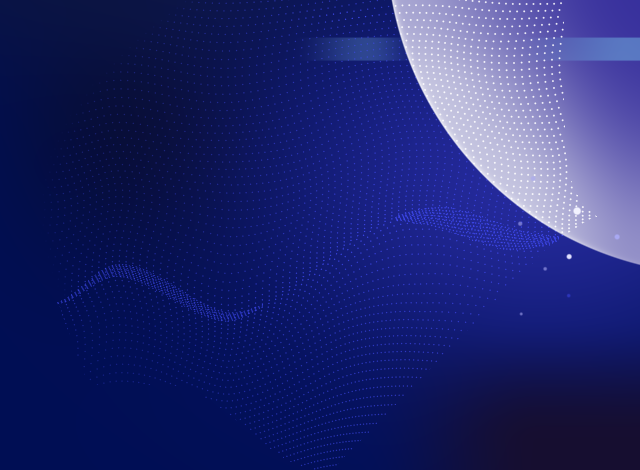
This background is drawn by a WebGL 2 fragment shader. Its source:

```glsl
#version 300 es
precision highp float;

uniform vec2 u_resolution;
out vec4 fragColor;

const vec3 NAVY = vec3(0.0, 0.055, 0.33);
const vec3 INK = vec3(0.02, 0.04, 0.17);
const vec3 SLATE = vec3(0.05, 0.085, 0.25);
const vec3 ROYAL = vec3(0.145, 0.165, 0.61);
const vec3 PLUM = vec3(0.09, 0.055, 0.18);
const vec3 VIOLET = vec3(0.21, 0.18, 0.61);
const vec3 PALE = vec3(0.80, 0.80, 0.89);
const vec3 ELECTRIC = vec3(0.25, 0.29, 0.95);
const vec3 LAVENDER = vec3(0.66, 0.66, 0.95);
const vec3 SKY = vec3(0.42, 0.64, 0.85);

float glow(vec2 p, vec2 center, vec2 radius) {
    vec2 d = (p - center) / radius;
    return exp(-dot(d, d));
}

float disc(vec2 p, vec2 center, float radius, float px) {
    return 1.0 - smoothstep(-px, px, length(p - center) - radius);
}

// Gradient noise
vec2 gradient(vec2 cell) {
    float a = 6.2832 * fract(sin(dot(cell, vec2(127.1, 311.7))) * 43758.5);
    return vec2(cos(a), sin(a));
}

float gradientNoise(vec2 p) {
    vec2 i = floor(p), f = fract(p);
    vec2 e = vec2(1.0, 0.0);
    vec2 w = f * f * f * (f * (f * 6.0 - 15.0) + 10.0);
    float low = mix(dot(gradient(i), f), dot(gradient(i + e), f - e), w.x);
    float high = mix(dot(gradient(i + e.yx), f - e.yx), dot(gradient(i + 1.0), f - 1.0), w.x);
    return mix(low, high, w.y);
}

// Height of the fold that divides the two sheets
float foldHeight(float x) {
    return 0.353 + 0.071 * smoothstep(0.11, 0.25, x) - 0.1 * smoothstep(0.25, 0.5, x)
        + 0.215 * smoothstep(0.47, 0.88, x) - 0.05 * smoothstep(0.91, 1.12, x)
        + 0.05 * smoothstep(1.17, 1.28, x);
}

// Round dots of even size on a warped lattice
float latticeDots(vec2 q, float radius, float px) {
    mat2 jacobian = mat2(dFdx(q), dFdy(q));
    float dist = length(inverse(jacobian) * (fract(q) - 0.5)) * px;
    return 1.0 - smoothstep(max(radius - 0.7 * px, 0.0), radius + 0.7 * px, dist);
}

vec2 sheetLattice(vec2 p, float d) {
    float away = smoothstep(0.02, 0.25, abs(d));
    float ripple = 0.03 * away * gradientNoise(p * 3.5);
    float shear = mix(-0.35, 0.97, smoothstep(0.15, 1.1, p.x));
    float column = p.x + shear * max(-d, 0.0) + 0.04 * away * sin(9.0 * p.y) + ripple;
    float row = p.y - mix(0.42, foldHeight(p.x), exp(-3.0 * abs(d))) + ripple;
    return vec2(column / 0.0145, row / 0.016 + 3.0 * d / (abs(d) + 0.03));
}

float sheetMask(vec2 p, float d) {
    float left = 0.08 + 1.5 * (p.y - 0.55) * (p.y - 0.55);
    float right = 1.2 + 0.07 * exp(-max(p.y - 0.54, 0.0) / 0.05);
    float upper = smoothstep(left, left + 0.05, p.x) * step(p.x, right);
    float bottom = 0.18 - 0.18 * smoothstep(0.36, 0.68, p.x);
    float lower = step(0.124 - 0.3 * d, p.x) * step(p.x, 0.707 + 0.97 * p.y) * step(bottom, p.y);
    return d > 0.0 ? upper : lower;
}

// Dense twisted strip following the fold between two x positions
float ribbon(vec2 p, float d, float start, float end, float width, float px) {
    float t = clamp((p.x - start) / (end - start), 0.0, 1.0);
    float halfWidth = width * (0.15 + 0.85 * sin(3.1416 * t));
    vec2 q = vec2((p.x + 0.4 * d) / 0.0075, d / halfWidth * 4.0 + 2.0 * sin(6.2832 * t));
    float inside = step(start, p.x) * step(p.x, end) * step(abs(d), halfWidth);
    return inside * latticeDots(q, 0.0013, px);
}

vec3 backdrop(vec2 p) {
    vec3 c = mix(NAVY, INK, 0.95 * glow(p, vec2(0.31, 0.74), vec2(0.27, 0.3)));
    c = mix(c, SLATE, 0.85 * glow(p, vec2(0.25, 1.07), vec2(0.6, 0.22)));
    c = mix(c, ROYAL, glow(p, vec2(1.15, 0.62), vec2(0.57, 0.4)));
    float corner = smoothstep(0.75, 1.15, p.x) * (1.0 - smoothstep(0.06, 0.33, p.y));
    return mix(c, PLUM, 0.95 * corner);
}

vec3 planetColor(vec2 p, float depth) {
    float sideFade = 1.0 - smoothstep(1.1, 1.36, p.x);
    float light = glow(vec2(depth, 0.0), vec2(0.0), vec2(0.27, 1.0)) * mix(0.62, 0.95, sideFade);
    light *= 1.0 - 0.2 * smoothstep(0.8, 1.0, p.y);
    float rim = exp(-max(depth, 0.0) / 0.005) * mix(0.15, 0.95, sideFade);
    return mix(mix(VIOLET, PALE, light), vec3(1.0), rim);
}

void main() {
    float px = 1.0 / u_resolution.y;
    vec2 p = gl_FragCoord.xy * px;
    float depth = 0.714 - length(p - vec2(1.536, 1.129));
    float planet = smoothstep(-px, px, depth);
    vec3 color = mix(backdrop(p), planetColor(p, depth), planet);

    // Translucent horizontal bars
    float bar = smoothstep(0.871 - px, 0.871 + px, p.y) * (1.0 - smoothstep(0.92 - px, 0.92 + px, p.y));
    float leftBar = smoothstep(0.62, 0.78, p.x) * (1.0 - smoothstep(0.78, 0.9, p.x)) * (1.0 - planet);
    color = mix(color, SKY, bar * (0.32 * leftBar + 0.6 * smoothstep(1.08, 1.34, p.x)));

    // Dotted sheets and ribbons
    float d = p.y - foldHeight(p.x);
    float dots = latticeDots(sheetLattice(p, d), mix(0.0012, 0.0019, planet), px) * sheetMask(p, d);
    float strength = mix(0.3, 0.65, smoothstep(0.2, 0.9, p.x)) + 0.3 * exp(-abs(d) / 0.05);
    strength += 0.4 * glow(p, vec2(0.74, 0.965), vec2(0.1, 0.015));
    color = mix(color, mix(ELECTRIC, vec3(1.0), planet), dots * mix(min(strength, 1.0), 0.9, planet));
    float strips = 0.6 * ribbon(p, d, 0.122, 0.56, 0.017, px) + 0.9 * ribbon(p, d, 0.84, 1.19, 0.03, px);
    color = mix(color, ELECTRIC, strips * (1.0 - planet));

    // Floating sparks
    for (int i = 0; i < 4; i++) {
        float n = float(i);
        vec2 center = vec2(1.13 + 0.03 * sin(2.4 * n + 3.0), 0.62 - 0.096 * n);
        color = mix(color, LAVENDER, 0.6 * disc(p, center, 0.005 - 0.0007 * n, px));
    }
    color = mix(color, vec3(0.95, 0.95, 1.0), disc(p, vec2(1.228, 0.551), 0.0078, px));
    color = mix(color, vec3(0.88, 0.88, 1.0), disc(p, vec2(1.211, 0.454), 0.0052, px));
    color = mix(color, LAVENDER, disc(p, vec2(1.313, 0.496), 0.0052, px));
    color = mix(color, ELECTRIC, 0.5 * disc(p, vec2(1.21, 0.371), 0.0035, px));
    fragColor = vec4(color, 1.0);
}
```
